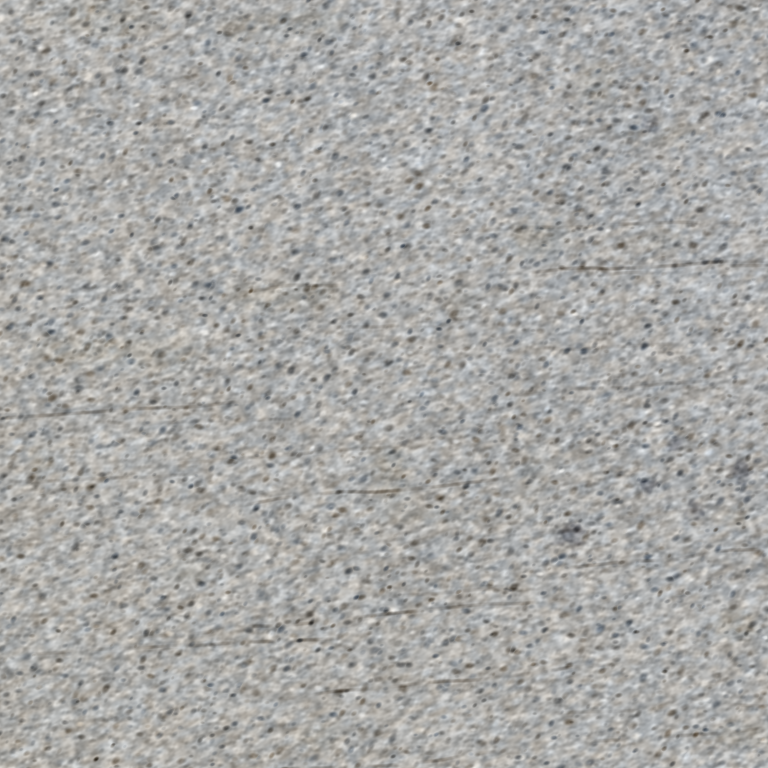
Give the GLSL for this texture, as a three.js fragment shader.

```glsl
// Weathered concrete: soft slanted sand grain from stretched value noise,
// scattered dark and pale grains from jittered cells, faint broom grooves
// that rise slightly to the right, and a few dark stains.
varying vec2 vUv;

float hash(vec2 p) {
  vec3 q = fract(p.xyx * vec3(0.1031, 0.1030, 0.0973));
  q += dot(q, q.yzx + 33.33);
  return fract((q.x + q.y) * q.z);
}

float noise(vec2 p) {
  vec2 i = floor(p), f = fract(p);
  f = f * f * (3.0 - 2.0 * f);
  return mix(mix(hash(i), hash(i + vec2(1, 0)), f.x),
             mix(hash(i + vec2(0, 1)), hash(i + vec2(1, 1)), f.x), f.y);
}

vec2 turn(vec2 p, float angle) {
  float c = cos(angle), s = sin(angle);
  return vec2(c * p.x + s * p.y, c * p.y - s * p.x);
}

// Tinted offset of scattered grains; share is the fraction of filled cells
vec3 grains(vec2 p, float cells, float share, vec2 radius, float seed) {
  vec3 sum = vec3(0.0);
  vec2 home = floor(p * cells);
  for (int y = -1; y <= 1; y++) {
    for (int x = -1; x <= 1; x++) {
      vec2 id = home + vec2(x, y);
      vec2 key = id + seed;
      vec2 center = (id + vec2(hash(key + 11.3), hash(key + 47.9))) / cells;
      float size = mix(0.65, 1.3, hash(key + 71.7));
      float angle = 0.45 + 1.2 * (hash(key + 93.1) - 0.5);
      float d = length(turn(p - center, angle) / (radius * size));
      float strength = step(hash(key), share) * mix(0.35, 1.0, hash(key + 29.5));
      vec3 tint = mix(vec3(0.88, 1.0, 1.14), vec3(1.12, 1.0, 0.84), hash(key + 61.2));
      vec3 grain = tint * strength * (1.0 - smoothstep(0.2, 1.2, d));
      sum = max(sum, grain);
    }
  }
  return sum;
}

// Broken, wavering grooves, denser in the lower half
float grooves(vec2 p) {
  float sum = 0.0;
  for (int i = 0; i < 24; i++) {
    vec2 key = vec2(float(i) * 3.7, 5.3);
    float height = 0.72 * pow((float(i) + hash(key)) / 24.0, 1.1);
    float middle = hash(key + 17.1);
    float reach = mix(0.1, 0.34, hash(key + 31.7));
    float slope = mix(0.03, 0.1, hash(key + 53.9));
    float dx = p.x - middle;
    float waver = 0.007 * (noise(vec2(p.x * 16.0, float(i) * 9.1)) - 0.5);
    float dy = abs(p.y - height - slope * dx - waver);
    float ends = 1.0 - smoothstep(0.55, 1.0, abs(dx) / reach);
    float worn = smoothstep(0.15, 0.7, noise(vec2(p.x * 38.0, float(i) * 4.3)));
    float depth = mix(0.25, 1.0, pow(hash(key + 77.7), 2.0));
    sum = max(sum, depth * ends * worn * (1.0 - smoothstep(0.0005, 0.0038, dy)));
  }
  return sum;
}

// Ragged dark patches toward the right side
float stains(vec2 p) {
  float sum = 0.0;
  for (int i = 0; i < 6; i++) {
    vec2 key = vec2(float(i) * 7.9, 83.2);
    vec2 center = vec2(mix(0.72, 1.0, hash(key)), mix(0.18, 0.85, hash(key + 23.6)));
    float radius = mix(0.012, 0.026, hash(key + 41.4));
    float d = length((p - center) * vec2(1.0, 1.15)) / radius;
    d += 0.9 * (noise(p * 130.0) - 0.5);
    sum = max(sum, mix(0.4, 1.0, hash(key + 59.8)) * (1.0 - smoothstep(0.3, 1.1, d)));
  }
  return sum;
}

void main() {
  vec2 p = vUv;

  // Broad mottling: cooler at the upper right, warmer smudges elsewhere
  float cloud = noise(p * 5.0 + 3.1) + 0.6 * noise(p * 13.0 + 8.7) - 0.8;
  vec3 color = vec3(0.684, 0.683, 0.675) + 0.022 * cloud;
  color += vec3(-0.005, 0.0, 0.010) * (p.x + p.y - 0.9);
  float smudge = smoothstep(0.74, 0.95, noise(p * vec2(11.0, 14.0) + 20.4));
  color -= smudge * vec3(0.025, 0.030, 0.042);

  // Sand grain, stretched along a slant
  float coarse = noise(turn(p, 0.42) * vec2(100.0, 175.0) + 40.0) - 0.5;
  float medium = noise(turn(p, 0.22) * vec2(135.0, 235.0) + 90.0) - 0.5;
  float fine = noise(turn(p, 0.6) * vec2(210.0, 290.0) + 150.0) - 0.5;
  color += 0.17 * coarse + 0.17 * medium + 0.10 * fine;
  float hue = noise(turn(p, 0.4) * vec2(75.0, 115.0) + 210.0) - 0.5;
  color += hue * vec3(0.035, 0.0, -0.04);

  // Scattered grains
  color -= 0.27 * grains(p, 66.0, 0.38, vec2(0.0066, 0.0043), 200.0);
  color -= 0.13 * grains(p, 95.0, 0.30, vec2(0.0050, 0.0033), 500.0);
  color += 0.15 * grains(p, 48.0, 0.16, vec2(0.0070, 0.0045), 800.0);

  // Grooves and stains
  color -= grooves(p) * vec3(0.19, 0.205, 0.22);
  color -= stains(p) * vec3(0.25, 0.245, 0.22);

  gl_FragColor = vec4(clamp(color, 0.0, 1.0), 1.0);
}
```
